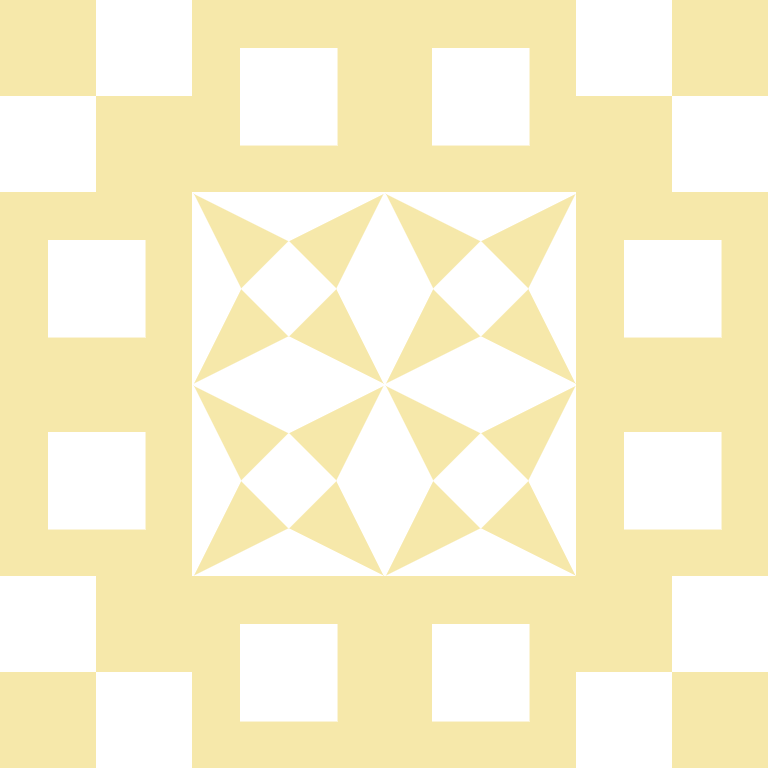
Give the GLSL for this pattern, as a Shadertoy shader.

```glsl
// Quilt block on a four by four grid: checkered corners, a ring of
// open squares, and a white centre filled with four-pointed kite stars.
// Every part is a signed distance, folded by mirror and repeat.

#define GRID 4.0
#define CREAM vec3(0.965, 0.910, 0.667)
#define WHITE vec3(1.0)
#define HAIR 0.004    // hairline offset of the repeated motifs, in cells
#define GAP 0.003     // inset of the star points, in cells

// Signed distance to a square of the given half side.
float square(vec2 p, float halfSide) {
    vec2 d = abs(p) - halfSide;
    return length(max(d, 0.0)) + min(max(d.x, d.y), 0.0);
}

// Four triangles pointing to the corners of a cell.
float starPoints(vec2 p) {
    vec2 q = abs(p);
    float inner = (0.25 - q.x - q.y) * inversesqrt(2.0);
    vec2 sides = (q - 0.5 * q.yx - 0.25) / length(vec2(1.0, 0.5));
    return max(inner, max(sides.x, sides.y) + GAP);
}

void mainImage(out vec4 fragColor, in vec2 fragCoord) {
    vec2 uv = fragCoord / iResolution.xy;
    vec2 grid = vec2(uv.x, 1.0 - uv.y) * GRID;
    float pixel = GRID / min(iResolution.x, iResolution.y);

    vec2 centred = grid - 0.5 * GRID;
    vec2 mirrored = abs(centred);
    vec2 cell = fract(grid) - 0.5 - HAIR;
    float outer = max(mirrored.x, mirrored.y);
    float nearest = min(mirrored.x, mirrored.y);

    // White centre and the two white squares in each corner
    float paper = square(centred, 1.0);
    paper = min(paper, square(mirrored - vec2(1.25, 1.75), 0.25));
    paper = min(paper, square(mirrored - vec2(1.75, 1.25), 0.25));

    // Open squares along the sides
    if (outer > 1.0 && nearest < 1.0) {
        paper = min(paper, square(cell, 0.25 + HAIR));
    }

    // Stars cut back out of the centre
    if (outer < 1.0) {
        paper = max(paper, -starPoints(cell));
    }

    float coverage = clamp(0.5 - paper / pixel, 0.0, 1.0);
    fragColor = vec4(mix(CREAM, WHITE, coverage), 1.0);
}
```
